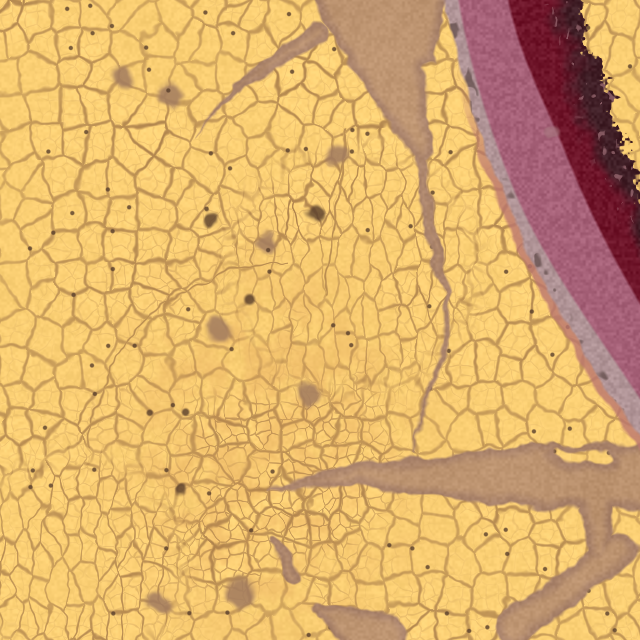
A WebGL 1 fragment shader for this texture:

```glsl
precision highp float;
uniform vec2 u_resolution;

#define COARSE_CELLS vec2(23.0, 20.0)
#define TALL_CELLS vec2(40.0, 19.0)
#define FINE_CELLS vec2(50.0, 46.0)
#define WALL_WIDTH 0.1
#define SOFTNESS 0.003
#define FAT vec3(0.99, 0.82, 0.46)
#define WALL vec3(0.55, 0.38, 0.23)
#define SEPTUM vec3(0.74, 0.58, 0.44)
#define SHEATH vec3(0.69, 0.58, 0.59)
#define PINK vec3(0.65, 0.38, 0.47)
#define CRIMSON vec3(0.43, 0.08, 0.16)
#define CHAR vec3(0.25, 0.12, 0.15)

float hash(vec2 p) { return fract(sin(dot(p, vec2(127.1, 311.7))) * 43758.5); }
vec2 hash2(vec2 p) { return vec2(hash(p), hash(p + 37.3)); }

float noise(vec2 p) {
  vec2 i = floor(p), f = fract(p);
  f = f * f * (3.0 - 2.0 * f);
  return mix(mix(hash(i), hash(i + vec2(1, 0)), f.x),
             mix(hash(i + vec2(0, 1)), hash(i + vec2(1, 1)), f.x), f.y);
}
float fbm(vec2 p) {
  return 0.55 * noise(p) + 0.3 * noise(p * 2.1 + 9.0) + 0.15 * noise(p * 4.3 + 21.0);
}

// Line along the border between the two nearest cell sites
float wall(vec2 p) {
  vec2 nearest = vec2(9.0), second = vec2(9.0);
  for (int j = -1; j <= 1; j++)
    for (int i = -1; i <= 1; i++) {
      vec2 cell = floor(p) + vec2(float(i), float(j));
      vec2 site = cell + 0.1 + 0.8 * hash2(cell) - p;
      if (dot(site, site) < dot(nearest, nearest)) { second = nearest; nearest = site; }
      else if (dot(site, site) < dot(second, second)) second = site;
    }
  float border = dot(0.5 * (nearest + second), normalize(second - nearest));
  return 1.0 - smoothstep(0.01, WALL_WIDTH, border);
}

// Segment whose radius runs from ra to rb
float taper(vec2 p, float ax, float ay, float bx, float by, float ra, float rb) {
  vec2 ap = p - vec2(ax, ay), ab = vec2(bx - ax, by - ay);
  float h = clamp(dot(ap, ab) / dot(ab, ab), 0.0, 1.0);
  return length(ap - ab * h) - mix(ra, rb, h);
}
float fill(float d) { return 1.0 - smoothstep(-SOFTNESS, SOFTNESS, d); }
float spot(vec2 p, float x, float y, float r) {
  p -= vec2(x, y);
  return exp(-dot(p, p) / (r * r));
}

float septa(vec2 p) {
  // Upper wedge, left branch and lower strand
  float d = taper(p, .6, -.02, .62, .12, .115, .055);
  d = min(d, taper(p, .62, .12, .66, .24, .055, .012));
  d = min(d, taper(p, .5, .05, .37, .135, .017, .009));
  d = min(d, taper(p, .37, .135, .31, .21, .006, 0.));
  d = min(d, taper(p, .655, .24, .683, .41, .007, .011));
  d = min(d, taper(p, .683, .41, .703, .45, .01, .005));
  d = min(d, taper(p, .703, .45, .69, .56, .004, .004));
  d = min(d, taper(p, .69, .56, .643, .71, .004, .001));
  // Lower wedge and its bands
  d = min(d, taper(p, .42, .76, .56, .745, .001, .018));
  d = min(d, taper(p, .56, .745, .84, .745, .018, .05));
  d = min(d, taper(p, .84, .745, 1.02, .745, .05, .052));
  d = min(d, taper(p, .93, .77, .94, .86, .03, .018));
  d = min(d, taper(p, .97, .86, .8, .98, .026, .028));
  d = min(d, taper(p, .5, .955, .59, 1., .01, .05));
  d = min(d, taper(p, .425, .85, .46, .9, .006, .014));
  // Fat islands
  d = max(d, -taper(p, .87, .71, .945, .715, .006, .01));
  return max(d, -taper(p, .675, .11, .7, .23, .012, .02));
}

void main() {
  vec2 p = gl_FragCoord.xy / u_resolution;
  p.y = 1.0 - p.y; // y runs down from the top edge
  vec2 wobble = vec2(fbm(p * 28.0), fbm(p * 28.0 + 50.0)) - 0.5;
  vec2 q = p + wobble * 0.022;
  float grain = noise(p * 230.0) - 0.5, patchy = fbm(p * 9.0 + 4.0);

  // Fat cells: wide, tall and crowded regions
  float tall = smoothstep(.35, .65, spot(p, .55, .42, .23) + spot(p, .12, .88, .2));
  float crowded = min(spot(p, .42, .6, .22) + spot(p, .42, .82, .18), 1.0);
  float walls = mix(wall(q * COARSE_CELLS), wall(q * TALL_CELLS), tall) * (0.3 + 0.75 * patchy);
  walls = max(walls, wall(q * FINE_CELLS) * (0.15 + 0.5 * crowded) * smoothstep(.3, .65, patchy));
  vec3 color = FAT + 0.05 * (grain + patchy - 0.5);
  color = mix(color, vec3(.9, .67, .38), 0.4 * crowded * smoothstep(.25, .75, fbm(p * 38.0)));

  // Thin arc and vertical fibre
  float arc = abs(length(q - vec2(.45, .72)) - .31) + step(.45, p.x) + step(.7, p.y);
  float fibre = min(arc, taper(q, .54, .2, .51, .46, .001, 0.));
  walls = max(walls, 0.8 - 0.8 * smoothstep(0.0, SOFTNESS, fibre));
  color = mix(color, WALL, 0.72 * walls);

  // Soft stains and dark nodes
  float stain = spot(q, .19, .12, .02) + spot(q, .265, .15, .022) + spot(q, .34, .515, .023)
    + spot(q, .415, .38, .016) + spot(q, .525, .245, .02) + spot(q, .48, .615, .02)
    + spot(q, .375, .925, .027) + spot(q, .25, .94, .02);
  color = mix(color, vec3(.63, .48, .37), 0.85 * smoothstep(.25, .75, stain));
  float nodes = spot(q, .33, .342, .011) + spot(q, .492, .332, .013) + spot(p, .39, .468, .01)
    + spot(p, .29, .644, .007) + spot(p, .234, .645, .006) + spot(q, .28, .766, .009);
  vec2 cell = floor(p * 32.0), center = 0.25 + 0.5 * hash2(cell);
  nodes += step(0.9, hash(cell + 5.0)) * spot(fract(p * 32.0), center.x, center.y, .13);
  color = mix(color, vec3(.34, .24, .17), 0.8 * smoothstep(.25, .8, nodes));

  // Connective tissue, darker along its borders
  float septum = septa(q);
  vec3 tissue = mix(SEPTUM, vec3(.65, .5, .41), smoothstep(-.022, 0., septum));
  color = mix(color, tissue + 0.06 * (grain + patchy - 0.5), fill(septum));

  // Curved band: depth grows towards the upper right
  float depth = (p.x - .697 - (.17 + .4 * p.y) * p.y) / length(vec2(1.0, .17 + .8 * p.y));
  float rough = depth + wobble.x * 0.012;
  float fringe = fill(abs(rough + .004) - .008) * smoothstep(.08, .3, p.y);
  color = mix(color, vec3(.73, .46, .43), 0.8 * fringe);
  float sheathEnd = .019 + .016 * smoothstep(.3, .6, p.y);
  vec3 band = mix(SHEATH, PINK, 1.0 - fill(depth - sheathEnd));
  band = mix(band, CRIMSON, 1.0 - fill(depth - .096 - .02 * smoothstep(0., .25, p.y)));
  band = mix(band, CHAR, smoothstep(.145, .19, depth + wobble.y * 0.05)) + 0.1 * grain;
  float scratch = smoothstep(.82, .95, noise(q * vec2(170, 90))) * smoothstep(.14, .17, depth);
  scratch = max(scratch, fill(length(q - vec2(.865, .21)) - .011));
  band = mix(band, vec3(.66, .47, .5), 0.65 * scratch);
  float pits = smoothstep(.68, .85, noise(p * 75.0)) * fill(abs(rough - .006) - .007);
  band = mix(band, vec3(.36, .28, .27), 0.7 * pits);
  float outer = depth - .207 + wobble.x * 0.05 + grain * 0.015;
  gl_FragColor = vec4(mix(color, band, fill(-rough) * fill(outer)), 1.0);
}
```
